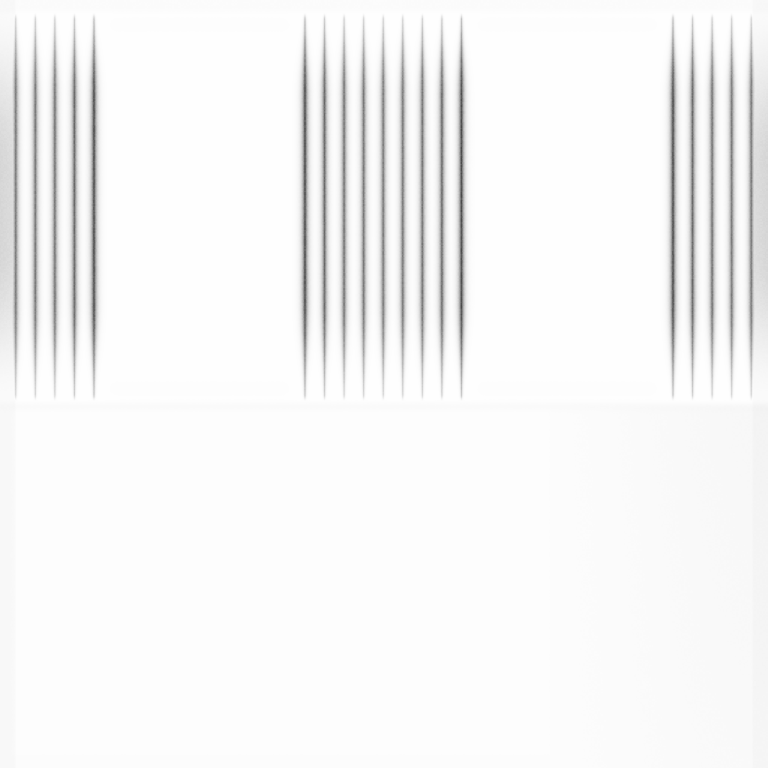
Reproduce this texture map procedurally as a three.js fragment shader.

```glsl
// Baked occlusion map: three groups of thin dark vertical grooves on white,
// two blank panels between them, and faint shading in the margins and below.
// Each groove is a soft exponential falloff that tapers at both ends.

varying vec2 vUv;

const float PITCH = 0.02547;
const float TOP = 0.982;
const float BOTTOM = 0.479;

// Sine-free hash for the fine bake grain
float hash(vec2 p) {
  vec3 q = fract(vec3(p.xyx) * 0.1031);
  q += dot(q, q.yzx + 33.33);
  return fract((q.x + q.y) * q.z);
}

float boxDistance(vec2 p, vec2 center, vec2 halfSize) {
  vec2 d = abs(p - center) - halfSize;
  return length(max(d, 0.0)) + min(max(d.x, d.y), 0.0);
}

// Darkness of a row of evenly spaced grooves
float grooves(vec2 p, float firstX, int count, float taper) {
  float shade = 0.0;
  for (int i = 0; i < 9; i++) {
    if (i >= count) break;
    float x = firstX + float(i) * PITCH;
    // Grooves beside a blank panel are the deepest
    float panelGap = max(min(abs(x - 0.2597), abs(x - 0.7386)) - 0.1374, 0.0);
    float depth = 0.58 + 0.2 * exp(-panelGap / 0.025);
    float width = mix(0.0008, 0.0026, taper) * (0.8 + 0.5 * depth - 0.15);
    float dist = sqrt(pow(p.x - x, 2.0) + 0.0000003);
    float core = depth * mix(0.5, 1.0, taper) * exp(-dist / width);
    float halo = 0.045 * taper * exp(-dist / 0.006);
    shade = max(shade, core + halo);
  }
  return shade;
}

void main() {
  vec2 p = vUv;

  // Vertical envelope: crisp ends, with the soft part fading in further inside
  float ends = smoothstep(BOTTOM - 0.002, BOTTOM + 0.008, p.y)
             * (1.0 - smoothstep(TOP - 0.008, TOP + 0.002, p.y));
  float taper = smoothstep(BOTTOM - 0.01, BOTTOM + 0.13, p.y)
              * (1.0 - smoothstep(TOP - 0.11, TOP + 0.01, p.y));

  float shade = grooves(p, 0.0205, 5, taper);
  shade = max(shade, grooves(p, 0.3971, 9, taper));
  shade = max(shade, grooves(p, 0.8763, 5, taper));
  shade *= ends;

  // Grey outer margins, strongest at mid height
  float edge = min(p.x, 1.0 - p.x);
  float rise = smoothstep(0.47, 0.68, p.y) * (1.0 - smoothstep(0.78, 1.0, p.y));
  float margin = 1.0 - smoothstep(0.018, 0.022, edge);
  shade = max(shade, margin * (0.015 + 0.145 * rise * (1.0 - 0.2 * edge / 0.02)));

  // Faint bands at the ends of the blank panels
  float panelX = min(abs(p.x - 0.2597), abs(p.x - 0.7386));
  float inPanel = 1.0 - smoothstep(0.105, 0.13, panelX);
  float endBand = exp(-pow((p.y - 0.494) / 0.012, 2.0))
                + exp(-pow((p.y - 0.968) / 0.012, 2.0));
  shade += 0.007 * inPanel * endBand;

  // Thin shading above and just under the groove strip
  shade += 0.012 * smoothstep(TOP - 0.003, TOP + 0.008, p.y);
  shade += 0.012 * exp(-pow((p.y - 0.472) / 0.006, 2.0));

  // Lower area: near-white sheet, turning slightly grey at the right
  float lower = 1.0 - smoothstep(0.465, 0.478, p.y);
  float sheet = boxDistance(p, vec2(0.366, 0.242), vec2(0.35, 0.225));
  float rightShade = smoothstep(0.7, 1.0, p.x) * mix(0.6, 1.0, p.y / 0.47);
  shade += lower * (0.006 + 0.004 * smoothstep(-0.003, 0.003, sheet)
                    + 0.018 * rightShade);

  // Grain only where there is shade
  float grain = hash(floor(p * 512.0)) - 0.5;
  shade *= 1.0 + 0.12 * grain;

  gl_FragColor = vec4(vec3(clamp(0.998 - shade, 0.0, 1.0)), 1.0);
}
```
